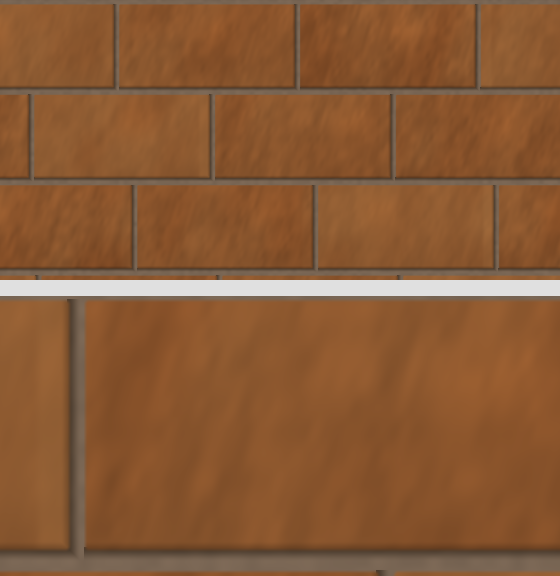
Top: the whole. Bottom: its middle third, enlarged.
Write a Shadertoy shader that draws this texture.

```glsl
// Running-bond wall of streaky brown bricks with shaded grey mortar joints.

float hash(vec2 p) {
    return fract(sin(dot(p, vec2(127.1, 311.7))) * 43758.5453);
}

float noise(vec2 p) {
    vec2 i = floor(p), f = fract(p);
    f = f * f * (3.0 - 2.0 * f);
    return mix(mix(hash(i), hash(i + vec2(1, 0)), f.x),
               mix(hash(i + vec2(0, 1)), hash(i + vec2(1, 1)), f.x), f.y);
}

float roundedBox(vec2 p, vec2 halfSize, float radius) {
    vec2 q = abs(p) - halfSize + radius;
    return length(max(q, 0.0)) + min(max(q.x, q.y), 0.0) - radius;
}

vec3 brickColor(vec2 local, vec2 id, vec2 halfSize) {
    // Each brick samples its own patch of slanted grain
    vec2 grain = local + 7.0 * vec2(hash(id), hash(id + 31.0));
    grain.x -= 0.3 * grain.y;
    float broad = noise(grain * vec2(10.0, 6.0));
    float streak = 0.65 * noise(grain * vec2(38.0, 15.0))
                 + 0.35 * noise(grain * vec2(75.0, 34.0) + 9.0);

    // Redness alternates through the wall in a slanted wave
    float red = 0.5 + 0.5 * cos(2.0 * id.x + 1.2 - 4.5 * id.y);
    float tone = clamp(0.1 + 0.6 * red + 0.7 * (broad - 0.4), 0.0, 1.0);
    vec3 color = mix(vec3(0.57, 0.367, 0.2), vec3(0.51, 0.298, 0.148), tone);
    color *= 1.0 + (streak - 0.5) * mix(0.12, 0.24, red);

    // Warm blotch above the middle, and a pale band along one end
    vec2 blotch = (local - vec2(0.4 * (hash(id + 5.0) - 0.5), 0.05)) / vec2(0.06, 0.07);
    color += vec3(0.05, 0.025, 0.008) * exp(-dot(blotch, blotch));
    float side = hash(id + 17.0) < 0.5 ? -1.0 : 1.0;
    float band = smoothstep(0.045, 0.03, halfSize.x - side * local.x);
    color += vec3(0.02, 0.02, 0.014) * band * (1.0 - 0.6 * red);
    return color * (1.0 + 0.2 * local.y);
}

void mainImage(out vec4 fragColor, in vec2 fragCoord) {
    vec2 p = fragCoord / iResolution.y;
    vec2 pitch = vec2(0.6458, 0.3229), halfSize = vec2(0.3135, 0.1485);

    // Courses, each shifted by half a brick plus a small drift
    vec2 cell = (p - vec2(0.0075, 0.0175)) / pitch;
    float row = floor(cell.y);
    cell.x -= 0.195 + 0.5 * mod(row + 1.0, 2.0)
            + 0.05 * cos(1.5708 * row) - 0.02 * sin(1.5708 * row);
    vec2 id = vec2(floor(cell.x), row);

    // Bricks sit up and left, so each cell owns the joints it shades
    vec2 local = (fract(cell) - 0.5) * pitch - vec2(-0.0075, 0.011);
    float dist = roundedBox(local, halfSize, 0.005);
    float shade = max(local.x - halfSize.x, -local.y - halfSize.y);

    // Mortar, dark below and right of each brick
    float lit = shade < -0.003 ? 1.0 : smoothstep(-0.002, 0.014, shade);
    vec3 mortar = mix(vec3(0.29, 0.23, 0.175), vec3(0.475, 0.398, 0.328), lit);
    mortar *= 0.96 + 0.08 * noise(p * 60.0);

    // Brick face with a darkened lower and right rim
    vec3 brick = brickColor(local, id, halfSize);
    brick *= mix(0.8, 1.0, smoothstep(0.0, 0.011, -shade));

    float blur = max(0.003, 0.75 / iResolution.y);
    vec3 color = mix(brick, mortar, smoothstep(-blur, blur, dist));
    fragColor = vec4(color, 1.0);
}
```
